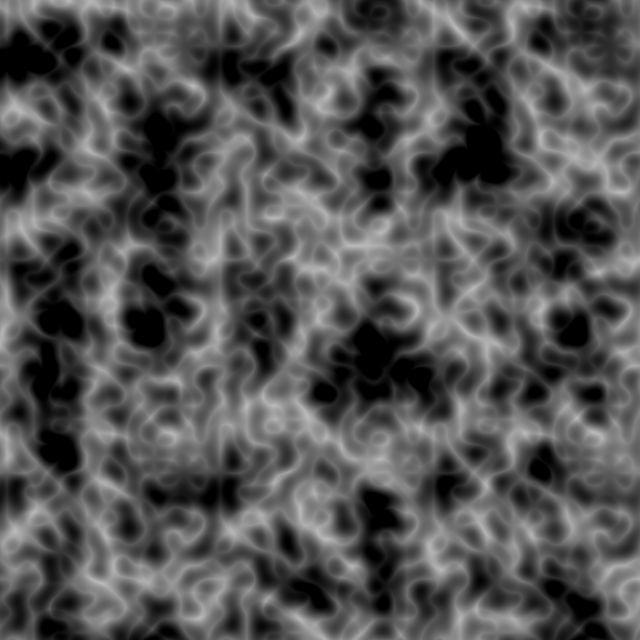
A WebGL 2 fragment shader for this texture:

```glsl
#version 300 es
precision highp float;
// Grey ridged gradient noise: soft dark hollows between thin bright creases.

uniform vec2 u_resolution;
out vec4 fragColor;

const float TAU = 6.2831853;
const float TILE_CELLS = 8.0;      // lattice cells before an octave repeats
const int OCTAVES = 3;

float hash(vec2 p) {
    return fract(sin(dot(p, vec2(127.1, 311.7))) * 43758.5453);
}

// One of eight compass directions for each lattice point
vec2 latticeGradient(vec2 cell, float seed) {
    vec2 wrapped = mod(cell, TILE_CELLS);
    float angle = floor(hash(wrapped + seed) * 8.0) * TAU / 8.0;
    return vec2(cos(angle), sin(angle));
}

float cornerSlope(vec2 cell, vec2 local, vec2 corner, float seed) {
    return dot(latticeGradient(cell + corner, seed), local - corner);
}

float gradientNoise(vec2 p, float seed) {
    vec2 cell = floor(p);
    vec2 f = p - cell;
    vec2 fade = f * f * f * (f * (f * 6.0 - 15.0) + 10.0);
    float bottom = mix(cornerSlope(cell, f, vec2(0.0, 0.0), seed),
                       cornerSlope(cell, f, vec2(1.0, 0.0), seed), fade.x);
    float top = mix(cornerSlope(cell, f, vec2(0.0, 1.0), seed),
                    cornerSlope(cell, f, vec2(1.0, 1.0), seed), fade.x);
    return mix(bottom, top, fade.y);
}

// Absolute value with a slightly rounded crease
float softAbs(float x, float radius) {
    return sqrt(x * x + radius * radius);
}

// Sum of folded octaves: zero on the creases, large in the hollows
float hollowDepth(vec2 p, float frequency, float gain) {
    float depth = 0.0;
    float amplitude = 1.0;
    for (int i = 0; i < OCTAVES; i++) {
        float seed = 17.0 * float(i) + 3.0;
        vec2 offset = vec2(0.37, 0.61) * float(i);
        float n = gradientNoise(p * frequency + offset, seed);
        depth += amplitude * softAbs(n, 0.012);
        frequency *= 2.0;
        amplitude *= gain;
    }
    return depth;
}

void main() {
    vec2 uv = gl_FragCoord.xy / u_resolution.y;
    float creaseLevel = 0.755;
    float contrast = 1.04;
    float grey = creaseLevel - contrast * hollowDepth(uv, 6.0, 0.75);
    fragColor = vec4(vec3(clamp(grey, 0.0, 1.0)), 1.0);
}
```
